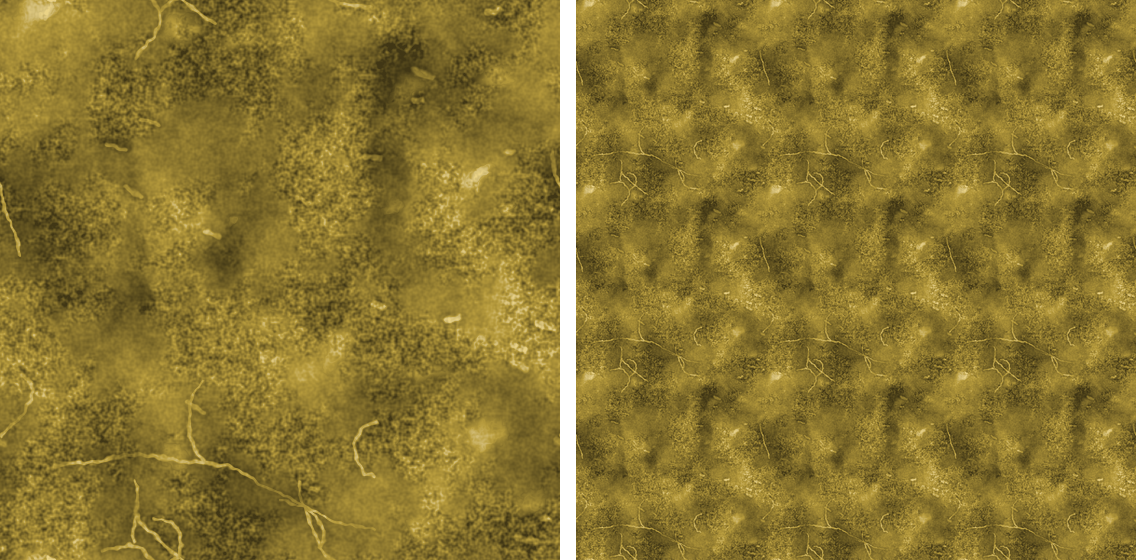
Left, the tile; right, the same tile 3 across and 3 down.
Reproduce this texture procedurally as a Shadertoy shader.

```glsl
// Tiling ochre forest floor: mottled soil with crumbly patches, pale roots and flakes.
#define BASE_TONE 0.536
#define MOTTLE 0.18
#define GRAIN 0.165
#define WARP 0.016
#define ROOTS 11
#define ROOT_STEPS 9
#define ROOT_WIDTH 0.0048
#define FLAKES 24
#define CLUMPS 20
#define SHADOWS 7
#define OCHRE vec3(1.0, 0.85, 0.33)
#define CREAM vec3(1.0, 0.90, 0.57)

const float TAU = 6.2831853;

// Integer hash giving two values in 0..1
vec2 hash2(ivec2 c, int seed) {
    uint h = uint(c.x) * 1597334677u ^ uint(c.y) * 3812015801u ^ uint(seed) * 2654435769u;
    h = (h ^ (h >> 16)) * 2146121005u;
    h = (h ^ (h >> 15)) * 2221713035u;
    h ^= h >> 16;
    return vec2(float(h & 65535u), float(h >> 16)) / 65535.0;
}

float cornerSlope(ivec2 cell, ivec2 corner, vec2 f, int period, int seed) {
    ivec2 c = ((cell + corner) % period + period) % period;
    float a = TAU * hash2(c, seed).x;
    return dot(vec2(cos(a), sin(a)), f - vec2(corner));
}

// Gradient noise that wraps over the unit square
float noise(vec2 p, int period, int seed) {
    p *= float(period);
    ivec2 cell = ivec2(floor(p));
    vec2 f = fract(p);
    vec2 u = f * f * f * (f * (f * 6.0 - 15.0) + 10.0);
    float low = mix(cornerSlope(cell, ivec2(0, 0), f, period, seed),
                    cornerSlope(cell, ivec2(1, 0), f, period, seed), u.x);
    float high = mix(cornerSlope(cell, ivec2(0, 1), f, period, seed),
                     cornerSlope(cell, ivec2(1, 1), f, period, seed), u.x);
    return 1.6 * mix(low, high, u.y);
}

float fbm(vec2 p, int period, int octaves, float gain, int seed) {
    float sum = 0.0, amp = 1.0;
    for (int i = 0; i < octaves; i++) {
        sum += amp * noise(p, period, seed + i);
        amp *= gain;
        period *= 2;
    }
    return sum;
}

// Shortest offset between two points on the tile
vec2 wrapped(vec2 d) { return d - floor(d + 0.5); }

float segment(vec2 p, vec2 a, vec2 along) {
    vec2 q = wrapped(p - a - 0.5 * along);
    float t = clamp(dot(q, along) / dot(along, along), -0.5, 0.5);
    return length(q - along * t);
}

// Distance to a scattered ellipse, 1 at its rim
float ellipse(vec2 p, vec2 centre, vec2 size, float angle) {
    vec2 q = wrapped(p - centre);
    float c = cos(angle), s = sin(angle);
    return length(vec2(c * q.x + s * q.y, c * q.y - s * q.x) / size);
}

// Root cover in x, soft shade around it in y
vec2 rootCover(vec2 p) {
    vec2 cover = vec2(0.0), joint = vec2(0.1, 0.17);
    for (int r = 0; r < ROOTS; r++) {
        vec2 h = hash2(ivec2(r, 3), 71), k = hash2(ivec2(r, 4), 72);
        bool isMain = r == 0, isBranch = r % 3 == 1;
        vec2 at = isMain || isBranch ? joint : h;
        float heading = isMain ? 0.15 : TAU * k.x;
        float curl = isMain ? -0.03 : 0.55 * (k.y - 0.5);
        float stride = isMain ? 0.066 : mix(0.012, 0.025, h.y);
        for (int i = 0; i < ROOT_STEPS; i++) {
            heading += curl + 0.7 * (hash2(ivec2(r, i), 73).x - 0.5);
            vec2 along = stride * vec2(cos(heading), sin(heading));
            float d = segment(p, at, along);
            float w = ROOT_WIDTH * mix(1.2, 0.75, float(i) / float(ROOT_STEPS));
            cover = max(cover, vec2(1.0 - smoothstep(0.25 * w, w, d),
                                    1.0 - smoothstep(w, 3.5 * w, d)));
            at += along;
            if (i == 3) joint = at;
        }
    }
    return cover;
}

void mainImage(out vec4 fragColor, in vec2 fragCoord) {
    vec2 uv = fragCoord / iResolution.xy;
    vec2 p = uv + WARP * vec2(fbm(uv, 8, 4, 0.65, 11), fbm(uv, 8, 4, 0.65, 21));
    vec2 ragged = uv + 0.003 * vec2(noise(uv, 70, 31), noise(uv, 70, 32));

    // Broad mottling and speckled grain in patches
    float tone = BASE_TONE + MOTTLE * fbm(p, 4, 5, 0.56, 41);
    float rough = smoothstep(-0.45, 0.4, fbm(p, 6, 4, 0.65, 51));
    float crumbs = 0.55 * noise(uv, 46, 61) + 0.8 * noise(uv, 101, 62) + 0.75 * noise(uv, 173, 63);
    tone += GRAIN * mix(0.35, 1.1, rough) * crumbs;

    // Dark hollows, mostly upright
    for (int i = 0; i < SHADOWS; i++) {
        vec2 h = hash2(ivec2(i, 1), 81), k = hash2(ivec2(i, 2), 82);
        float d = ellipse(p, h, vec2(0.035, mix(0.06, 0.12, k.x)), k.y - 0.6);
        tone -= 0.11 * (1.0 - smoothstep(0.5, 1.2, d));
    }

    // Pale clumps with crumbling rims
    for (int i = 0; i < CLUMPS; i++) {
        vec2 h = hash2(ivec2(i, 5), 83), k = hash2(ivec2(i, 6), 84);
        float d = ellipse(p, h, mix(0.009, 0.032, k.x) * vec2(1.3, 0.8), k.y * 1.6 - 0.4);
        tone += 0.13 * (1.0 - smoothstep(0.6, 1.1, d + 0.3 * crumbs));
    }

    // Short flakes lying nearly level
    for (int i = 0; i < FLAKES; i++) {
        vec2 h = hash2(ivec2(i, 7), 85), k = hash2(ivec2(i, 8), 86);
        float angle = 0.9 * (k.y - 0.7);
        float d = segment(ragged, h, mix(0.008, 0.035, k.x) * vec2(cos(angle), sin(angle)));
        float w = mix(0.005, 0.009, h.x);
        tone -= 0.05 * (1.0 - smoothstep(w, 2.5 * w, d));
        tone += mix(0.18, 0.27, k.y) * (1.0 - smoothstep(0.3 * w, w, d));
    }

    // Roots, partly buried
    vec2 root = rootCover(ragged + 0.25 * (p - uv));
    float exposed = smoothstep(-0.6, 0.3, noise(uv, 13, 91));
    tone -= 0.04 * root.y * (1.0 - root.x);
    tone = mix(tone, 0.80 + 0.07 * crumbs, root.x * mix(0.3, 0.9, exposed));

    tone = clamp(tone, 0.25, 0.92);
    vec3 color = tone * mix(OCHRE, CREAM, smoothstep(0.70, 0.84, tone));
    fragColor = vec4(color, 1.0);
}
```
